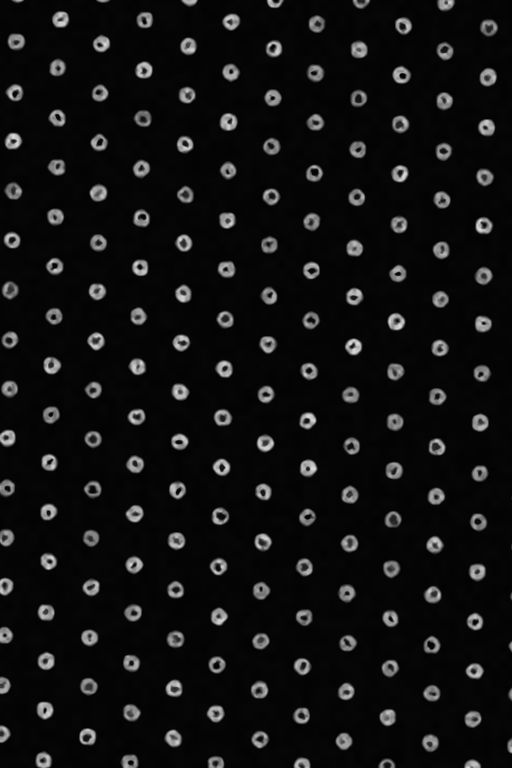
Give the GLSL for this pattern, as a Shadertoy shader.

```glsl
#define PITCH vec2(0.0559, 0.06435)   // column and row spacing, canvas height = 1
#define ANCHOR vec2(0.0133, -0.0130)  // one ring centre, from canvas centre
#define TILT 0.0213
#define RADIUS 0.0108
#define SOFTNESS 0.23                 // edge blur, in ring radii
#define WOBBLE 0.22
#define JITTER 0.0012
#define GROUND 0.018
#define INK 0.73

float hash(vec2 p) {
    vec3 q = fract(vec3(p.xyx) * 0.1031);
    q += dot(q, q.yzx + 33.33);
    return fract((q.x + q.y) * q.z);
}

vec2 hash2(vec2 p) {
    return vec2(hash(p), hash(p + 57.3));
}

float noise(vec2 p) {
    vec2 i = floor(p), f = fract(p);
    f = f * f * (3.0 - 2.0 * f);
    return mix(mix(hash(i), hash(i + vec2(1, 0)), f.x),
               mix(hash(i + vec2(0, 1)), hash(i + vec2(1, 1)), f.x), f.y);
}

mat2 rotate(float a) {
    float c = cos(a), s = sin(a);
    return mat2(c, -s, s, c);
}

// Hand-printed ring of unit radius; id selects its irregularities
float ringTone(vec2 p, vec2 id, float blur) {
    vec2 seed = id * 17.0 + 400.0;
    float rough = noise(p * 1.5 + seed) - 0.5;
    float body = 1.0 - smoothstep(-blur, blur, length(p) + WOBBLE * rough - 0.97);

    // Off-centre hole, from round to slit
    vec2 h = rotate(6.2832 * hash(seed + 3.0)) * (p - 0.24 * (hash2(seed + 5.0) - 0.5));
    h.x *= mix(0.8, 1.6, hash(seed + 7.0));
    float holeSize = mix(0.27, 0.48, hash(seed + 11.0));
    float holeRough = noise(p * 2.6 + seed + 91.0) - 0.5;
    float hole = 1.0 - smoothstep(-blur, blur, length(h) + 0.35 * holeRough - holeSize);
    float depth = mix(0.5, 1.0, sqrt(hash(seed + 13.0)));

    // Uneven ink
    float ink = INK * mix(0.8, 1.08, hash(seed + 19.0));
    ink *= mix(0.68, 1.12, noise(p * 2.2 + seed + 37.0));
    return ink * body * (1.0 - depth * hole);
}

void mainImage(out vec4 fragColor, in vec2 fragCoord) {
    vec2 uv = (fragCoord - 0.5 * iResolution.xy) / iResolution.y;
    vec2 p = rotate(-TILT) * (uv - ANCHOR);
    p = vec2(p.x, p.y);

    // Staggered lattice: odd columns shift by half a row
    float column = round(p.x / PITCH.x);
    float shift = 0.5 * mod(column, 2.0);
    vec2 id = vec2(column, round(p.y / PITCH.y - shift));
    vec2 centre = (id + vec2(0.0, shift)) * PITCH;
    centre += JITTER * (2.0 * hash2(id + 200.0) - 1.0);

    float blur = max(SOFTNESS, 1.0 / (iResolution.y * RADIUS));
    float tone = ringTone((p - centre) / RADIUS, id, blur);

    // Dark cloth with faint mottling
    float ground = GROUND * mix(0.6, 1.4, noise(uv * 90.0 + 300.0));
    fragColor = vec4(vec3(max(ground, tone)), 1.0);
}
```
